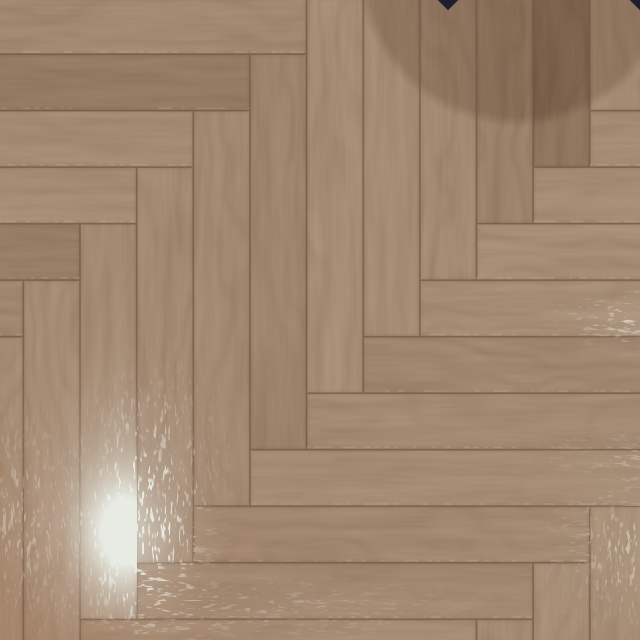
Write a three.js fragment shader that draws this texture.

```glsl
// Oak herringbone floor: planks one cell wide and seven long, alternating
// upright and level along the diagonals of a square grid. Each plank gets its
// own tone and grain; a round shadow and wet, glossy reflections lie on top.

varying vec2 vUv;

const vec2 CELL = vec2(0.0885, 0.0883);
const vec2 GRID_START = vec2(0.0365, 0.0846);
const float PLANK_LENGTH = 7.0;

const vec3 OAK = vec3(0.665, 0.565, 0.47);
const vec3 DARK_OAK = vec3(0.45, 0.335, 0.25);
const vec3 SEAM = vec3(0.47, 0.345, 0.255);
const vec3 GLARE = vec3(0.91, 0.92, 0.89);
const vec3 FOOT = vec3(0.11, 0.12, 0.17);

float hash(vec2 p) {
  vec3 q = fract(vec3(p.xyx) * 0.1031);
  q += dot(q, q.yzx + 33.33);
  return fract((q.x + q.y) * q.z);
}

float noise(vec2 p) {
  vec2 i = floor(p), f = fract(p);
  f = f * f * (3.0 - 2.0 * f);
  return mix(mix(hash(i), hash(i + vec2(1.0, 0.0)), f.x),
             mix(hash(i + vec2(0.0, 1.0)), hash(i + 1.0), f.x), f.y);
}

float fbm(vec2 p) {
  float sum = 0.0, gain = 0.5;
  for (int i = 0; i < 4; i++) {
    sum += gain * noise(p);
    p = p * 2.03 + 17.3;
    gain *= 0.5;
  }
  return sum;
}

float blob(vec2 p, vec2 center, vec2 size) {
  vec2 d = (p - center) / size;
  return exp(-dot(d, d));
}

// 1 when the plank has the given id
float isPlank(vec3 id, vec3 wanted) {
  return 1.0 - step(0.5, distance(id, wanted));
}

// xy: position along and across the plank; id: lane, repeat, direction
vec2 herringbone(vec2 q, out vec3 id) {
  vec2 cell = floor(q), f = q - cell;
  float diagonal = cell.x + cell.y - 4.0;
  float turn = floor((diagonal + 0.5) / (2.0 * PLANK_LENGTH));
  float stepIn = diagonal - turn * 2.0 * PLANK_LENGTH;
  if (stepIn < PLANK_LENGTH - 0.5) {
    id = vec3(cell.x, turn, 0.0);
    return vec2(stepIn + f.y, f.x);
  }
  id = vec3(cell.y, turn, 1.0);
  return vec2(stepIn - PLANK_LENGTH + f.x, f.y);
}

// How far the wood is pulled toward its dark tone
float grain(vec2 w, vec2 seed, float figure) {
  float warp = noise(w * vec2(0.4, 1.1) + seed) + 0.25 * noise(w * vec2(1.5, 3.0) + seed);
  float rings = 0.5 + 0.5 * sin((w.y * 1.8 + warp * 3.2) * 6.283);
  float bands = fbm(w * vec2(0.45, 6.0) + seed.yx) - 0.47;
  float fibres = noise(w * vec2(2.0, 22.0) + seed) - 0.5;
  return figure * (rings * rings - 0.375) + 0.26 * bands + 0.08 * fibres;
}

void main() {
  vec2 p = vUv;
  vec3 id;
  vec2 w = herringbone((vec2(p.x, 1.0 - p.y) - GRID_START) / CELL, id);
  vec2 key = id.xy + vec2(40.0 + 31.0 * id.z, 20.0);
  float pick = hash(key);
  vec2 seed = 90.0 * vec2(pick, hash(key + 7.7));

  // Plank tone, with a few darker boards
  float tone = 0.06 + 0.11 * pick;
  tone += 0.36 * isPlank(id, vec3(9.0, 0.0, 0.0));
  tone += 0.28 * isPlank(id, vec3(0.0, -1.0, 1.0));
  tone += 0.20 * isPlank(id, vec3(3.0, -1.0, 1.0));
  tone += 0.14 * isPlank(id, vec3(4.0, 0.0, 0.0));
  tone += 0.12 * isPlank(id, vec3(8.0, 0.0, 0.0));
  tone += grain(w, seed, 0.03 + 0.07 * hash(key + 3.1));
  vec3 color = mix(OAK, DARK_OAK, clamp(tone, -0.15, 1.0));
  color *= mix(vec3(1.0), vec3(0.99, 0.94, 0.91), blob(p, vec2(0.0), vec2(0.35)));

  // Round shadow at the top
  float disc = distance(p, vec2(0.807, 1.052)) - 0.242;
  color *= mix(vec3(1.0), vec3(0.87, 0.84, 0.82), smoothstep(0.012, -0.012, disc));

  // Soft seams
  float side = min(w.y, 1.0 - w.y);
  float edge = min(side, min(w.x, PLANK_LENGTH - w.x));
  color *= 1.0 - 0.05 * smoothstep(0.09, 0.0, edge);
  color = mix(color, SEAM, 0.8 * smoothstep(0.028, 0.0, edge));

  // Smooth glare, then fine glints running along the fibres
  float gloss = mix(0.45 + 0.55 * step(id.x, 1.5), 0.22, id.z);
  float sheen = gloss * (0.85 * blob(p, vec2(0.195, 0.165), vec2(0.065, 0.085))
                       + 0.35 * blob(p, vec2(0.18, 0.20), vec2(0.10, 0.17)));
  float wet = blob(p, vec2(0.235, 0.16), vec2(0.07, 0.13))
            + 0.35 * blob(p, vec2(0.24, 0.31), vec2(0.08, 0.10))
            + 0.45 * blob(p, vec2(0.03, 0.19), vec2(0.08, 0.13))
            + 0.75 * blob(p, vec2(1.0, 0.50), vec2(0.09, 0.035))
            + 0.6 * blob(p, vec2(1.0, 0.14), vec2(0.10, 0.09))
            + 0.3 * blob(p, vec2(1.0, 0.29), vec2(0.13, 0.03))
            + 0.3 * blob(p, vec2(0.40, 0.05), vec2(0.25, 0.04));
  float glint = 0.6 * noise(w * vec2(7.0, 28.0) + seed) + 0.4 * noise(w * vec2(14.0, 40.0) + seed);
  float spark = smoothstep(0.55, 0.85, glint) * min(wet, 1.0);
  float shine = sheen + 0.8 * spark + 0.13 * wet;

  // Broken light rim above the level seams
  float rim = id.z * smoothstep(0.03, 0.0, abs(w.y - 0.96));
  shine += 0.15 * rim * smoothstep(0.45, 0.8, noise(vec2(w.x * 12.0, id.x)));
  color = mix(color, GLARE, clamp(shine, 0.0, 1.0));

  // Dark furniture feet at the top edge
  for (int i = 0; i < 2; i++) {
    vec2 d = abs(p - vec2(0.70 + 0.30 * float(i), 1.003));
    color = mix(color, FOOT, smoothstep(0.021, 0.017, d.x + d.y));
  }
  gl_FragColor = vec4(color, 1.0);
}
```
